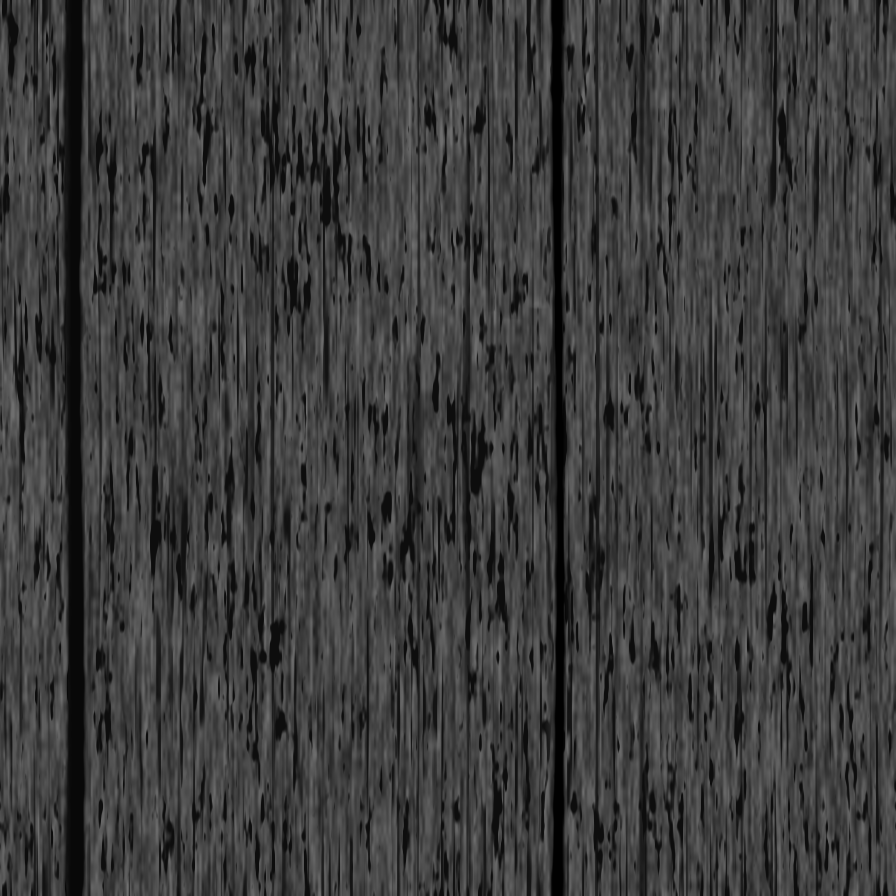
Reproduce this texture procedurally as a Shadertoy shader.

```glsl
// Charcoal weathered wood: vertical planks with fine grain, dark pits and two black gaps.

float hash(vec2 p) {
    vec3 q = fract(vec3(p.xyx) * 0.1031);
    q += dot(q, q.yzx + 33.33);
    return fract((q.x + q.y) * q.z);
}

// Value noise on a grid of cells that wraps at the canvas borders
float noise(vec2 uv, vec2 cells, float seed) {
    vec2 p = uv * cells;
    vec2 i = floor(p), f = fract(p);
    f = f * f * (3.0 - 2.0 * f);
    vec2 a = mod(i, cells) + seed;
    vec2 b = mod(i + 1.0, cells) + seed;
    return mix(mix(hash(a), hash(vec2(b.x, a.y)), f.x),
               mix(hash(vec2(a.x, b.y)), hash(b), f.x), f.y);
}

// Signed distance to a wavering vertical gap
float gapDistance(vec2 uv, float center, float halfWidth, float seed) {
    float rough = noise(uv, vec2(1.0, 50.0), seed) - 0.5;
    float bend = 0.002 * sin(6.2832 * uv.y + seed);
    float width = halfWidth + 0.001 * cos(6.2832 * uv.y) + 0.0016 * rough;
    return abs(uv.x - center - bend) - width;
}

void mainImage(out vec4 fragColor, in vec2 fragCoord) {
    vec2 uv = fragCoord / iResolution.xy;
    float px = 1.0 / iResolution.x;

    // Grain follows a very slight sideways drift
    vec2 wood = uv;
    wood.x += 0.003 * (noise(uv, vec2(6.0, 4.0), 3.0) - 0.5);

    // Fibres in three sizes
    float grain = 0.45 * noise(wood, vec2(330.0, 26.0), 11.0)
                + 0.25 * noise(wood, vec2(210.0, 11.0), 27.0)
                + 0.30 * noise(wood, vec2(370.0, 95.0), 41.0);
    float tone = 0.283 + 0.36 * (grain - 0.5);

    // Torn pits gather in loose patches and thin out on the right plank
    float patches = 0.4 * noise(uv, vec2(11.0, 6.0), 63.0)
                  + 0.6 * noise(uv, vec2(40.0, 13.0), 71.0) - 0.5;
    float calm = smoothstep(0.68, 0.85, uv.x) + 1.0 - smoothstep(0.1, 0.2, uv.x);
    float pits = 0.36 * noise(wood, vec2(170.0, 22.0), 84.0)
               + 0.40 * noise(wood, vec2(310.0, 30.0), 97.0)
               + 0.24 * noise(wood, vec2(340.0, 90.0), 103.0);
    pits += 0.27 * patches - 0.02 * calm;
    tone = mix(tone, 0.05, smoothstep(0.575, 0.74, pits));

    // Long hairline cracks, broken along their length
    float crack = smoothstep(0.68, 0.92, noise(wood, vec2(290.0, 5.0), 118.0));
    crack *= smoothstep(0.25, 0.6, noise(wood, vec2(200.0, 24.0), 126.0));
    float seam = smoothstep(0.8, 0.96, noise(wood, vec2(180.0, 2.0), 151.0));
    tone = mix(tone, 0.05, 0.9 * max(crack, 0.8 * seam));

    // Pale splinters beside the cracks
    float splinter = smoothstep(0.78, 0.98, noise(wood, vec2(300.0, 18.0), 142.0));
    tone += 0.05 * splinter * smoothstep(0.15, 0.28, tone);

    // Faint scuffs across the fibres near the right gap
    float scuff = smoothstep(0.6, 0.95, noise(uv, vec2(40.0, 120.0), 133.0));
    scuff *= smoothstep(0.08, 0.0, length((uv - vec2(0.58, 0.655)) * vec2(1.0, 2.5)));
    tone += 0.06 * scuff;

    // Gaps between planks, with worn pale rims
    float wide = gapDistance(uv, 0.083, 0.0085, 0.0);
    float narrow = gapDistance(uv, 0.6235, 0.0046, 5.5);
    float rim = smoothstep(0.012, 0.004, wide) * step(0.083, uv.x)
              + 0.6 * smoothstep(0.014, 0.003, narrow) * step(uv.x, 0.6235);
    tone = mix(tone, 0.30 + 0.25 * (grain - 0.5), 0.6 * rim);
    tone *= 1.0 - 0.5 * smoothstep(0.004, 0.0, min(wide, narrow));
    float wideFloor = 0.03 + 0.1 * smoothstep(0.081, 0.073, uv.x) * grain;
    tone = mix(tone, wideFloor, smoothstep(px, -px, wide));
    tone = mix(tone, 0.004, smoothstep(px, -px, narrow));

    fragColor = vec4(vec3(clamp(tone, 0.0, 0.43)), 1.0);
}
```
